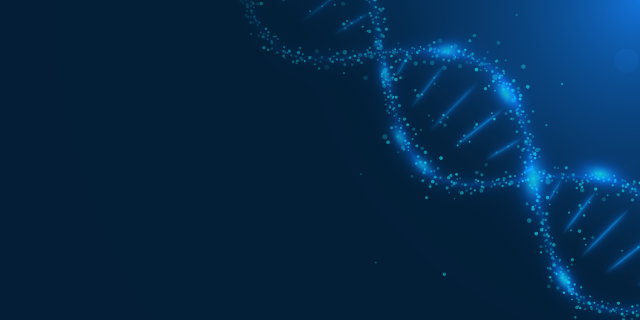
A WebGL 2 fragment shader for this background:

```glsl
#version 300 es
precision highp float;
// A glowing double helix of scattered particles over a deep blue gradient.
// Strands are sine curves about a slanted axis; hashed grid dots follow them,
// tilted rungs join them and soft flares mark the bright joints.

uniform vec2 u_resolution;
out vec4 fragColor;

const float PI = 3.14159265;
const float LOBE = 0.616;                 // axis length of one half turn
const vec2 CROSSING = vec2(1.193, 0.838); // where the strands first cross
const vec2 AXIS = vec2(0.77, -0.638);
const vec3 NIGHT = vec3(0.010, 0.118, 0.212);
const vec3 SKY = vec3(0.060, 0.330, 0.640);
const vec3 BLUE = vec3(0.015, 0.300, 0.720);
const vec3 TEAL = vec3(0.060, 0.740, 0.810);

// Flares: x, y, radius, angle
const vec4 FLARES[8] = vec4[8](
    vec4(1.398, 0.842, 0.023, 0.1), vec4(1.581, 0.708, 0.024, -0.95),
    vec4(1.250, 0.570, 0.020, -1.1), vec4(1.320, 0.484, 0.021, -0.7),
    vec4(1.667, 0.440, 0.033, 1.57), vec4(1.877, 0.455, 0.025, -0.2),
    vec4(1.763, 0.128, 0.021, -1.0), vec4(1.203, 0.766, 0.018, -1.4));

vec3 hash3(vec2 p) {
    vec3 q = fract(p.xyx * vec3(0.1031, 0.1030, 0.0973));
    q += dot(q, q.yxz + 33.33);
    return fract((q.xxy + q.yzz) * q.zyx);
}

mat2 rotation(float a) {
    return mat2(cos(a), sin(a), -sin(a), cos(a));
}

// Canvas point to (distance along the axis, distance across it)
vec2 toHelix(vec2 p) {
    vec2 q = p - CROSSING;
    return vec2(dot(q, AXIS), dot(q, vec2(-AXIS.y, AXIS.x)));
}

// Distance to one strand; the lower bulge is larger and leans forward
float strandDistance(vec2 h, float side) {
    float t = h.x / LOBE;
    float s = side * sin(PI * t);
    float offset = s > 0.0 ? 0.177 * s : 0.193 * s + 0.018 * sin(2.0 * PI * t);
    float slope = 0.9 * cos(PI * t);
    return abs(h.y - offset) / sqrt(1.0 + slope * slope);
}

float helixDistance(vec2 h) {
    return min(strandDistance(h, 1.0), strandDistance(h, -1.0));
}

// Six fanned streaks per lobe, tapering to their ends
float rungs(vec2 h, float width) {
    float sum = 0.0;
    float nearest = floor(h.x / LOBE * 6.0 - 0.25);
    for (float i = -1.0; i <= 2.0; i++) {
        float t = (nearest + i + 0.75) / 6.0;
        float f = fract(t);
        vec2 q = rotation(0.75 * f - 0.25) * (h - vec2(t * LOBE, 0.01));
        float reach = 0.115 * sin(PI * f) + 0.005;
        float taper = 1.0 - smoothstep(0.3, 1.0, abs(q.y) / reach);
        float power = mix(0.5, 1.0, hash3(vec2(nearest + i, 7.0)).x);
        sum += power * taper * exp(-abs(q.x) / width);
    }
    return sum;
}

// One hashed dot per cell, kept where the helix is dense
float dots(vec2 p, float cell, float turn, float spread, float amount, float px) {
    vec2 q = rotation(turn) * p;
    vec2 id = floor(q / cell);
    vec3 rnd = hash3(id + 91.0 + turn * 40.0);
    vec2 center = (id + 0.3 + 0.4 * rnd.xy) * cell;
    vec2 h = toHelix(center * rotation(turn));
    float d = helixDistance(h) / spread;
    float density = amount * exp(-d * d) + 0.35 * amount * rungs(h, 0.012);
    vec3 pick = hash3(id + 17.0 + turn * 60.0);
    float radius = cell * mix(0.12, 0.27, rnd.z);
    float shape = 1.0 - smoothstep(radius - px, radius + px, length(q - center));
    return shape * step(pick.x, density) * mix(0.35, 1.0, pick.y);
}

void main() {
    vec2 p = gl_FragCoord.xy / u_resolution.y;
    float px = 0.7 / u_resolution.y;
    vec2 h = toHelix(p);

    // Background light from the upper right, shaded below the helix
    float light = exp(-2.2 * length(p - vec2(2.0, 1.0)));
    vec3 color = NIGHT + SKY * light * mix(0.15, 1.0, smoothstep(-0.22, 0.24, h.y));
    float disc = 1.0 - smoothstep(0.034, 0.042, length(p - vec2(1.958, 0.81)));
    color += 0.06 * disc * SKY;

    // Strand haze and rungs, dimmer toward the left
    float fade = mix(0.2, 1.0, smoothstep(0.75, 1.5, p.x)) * smoothstep(0.68, 0.8, p.x);
    color += BLUE * fade * 0.32 * exp(-helixDistance(h) / 0.016);
    color += BLUE * fade * 0.65 * rungs(h, 0.009);
    color = mix(color, TEAL, 0.45 * fade * min(rungs(h, 0.003), 1.0));

    // Fine strand dots, wider dust and a few loose specks
    float dust = 0.0;
    for (float i = 0.0; i < 3.0; i++) {
        dust = max(dust, dots(p, 0.015 + 0.003 * i, 0.4 + i, 0.013 + 0.012 * i, 0.75 - 0.2 * i, px));
    }
    dust = max(dust, 0.6 * dots(p, 0.032, 0.9, 0.06, 0.16, px));
    color = mix(color, TEAL, 0.85 * dust * mix(0.5, 1.0, fade) * smoothstep(0.7, 0.85, p.x));

    // Flares with a wide blue halo and a teal core
    for (int i = 0; i < 8; i++) {
        vec4 flare = FLARES[i];
        vec2 q = (p - flare.xy) * rotation(flare.w) / flare.z;
        float d = length(q * vec2(0.62, 1.15));
        float power = mix(0.6, 1.0, smoothstep(1.2, 1.7, flare.x));
        color += BLUE * power * (0.5 * exp(-d * d * 0.5) + 0.2 * exp(-d * 0.8));
        color = mix(color, TEAL, 0.85 * power * exp(-d * d * 1.8));
    }
    fragColor = vec4(min(color, 1.0), 1.0);
}
```
